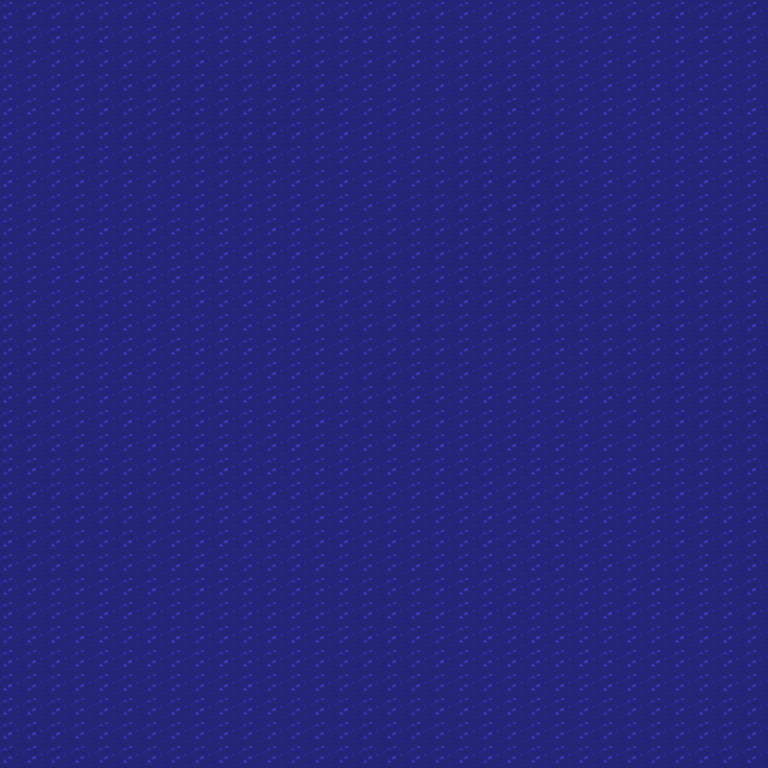
Give the GLSL for this texture, as a WebGL 2 fragment shader.

```glsl
#version 300 es
precision highp float;

uniform vec2 u_resolution;
out vec4 outColor;

const float CELLS = 32.0;            // repeats across and down
const float RIDGE_SLOPE = 0.5;       // rise of the twill ridges
const float RIDGES = 2.0;            // ridges per cell height
const float RIDGE_CENTER = 0.34;
const float RIDGE_WIDTH = 0.16;      // half width, in ridge periods
const float RIDGE_STRENGTH = 0.75;
const float GRAIN_PER_CELL = 8.0;
const float GRAIN_STRENGTH = 0.18;
const float WEAR_CELLS = 6.0;        // slow patches across the canvas
const float WEAR_STRENGTH = 0.028;
const float THREAD_VARIATION = 0.30;
const float GLINT_SLOPE = 0.35;
const vec3 CLOTH = vec3(0.135, 0.143, 0.456);
const vec3 RIDGE = vec3(0.160, 0.160, 0.550);
const vec3 GLINT = vec3(0.235, 0.230, 0.780);

// Glints in a cell: centre x, centre y, half length, radius
const int GLINT_COUNT = 5;
const vec4 GLINTS[GLINT_COUNT] = vec4[](
    vec4(0.21, 0.27, 0.010, 0.055),
    vec4(0.42, 0.43, 0.025, 0.060),
    vec4(0.74, 0.55, 0.040, 0.030),
    vec4(0.22, 0.79, 0.040, 0.040),
    vec4(0.44, 0.87, 0.040, 0.045));
const float GLINT_LIGHT[GLINT_COUNT] = float[](0.85, 1.0, 0.40, 0.60, 0.75);

float hash(vec2 p) {
    return fract(sin(dot(p, vec2(127.1, 311.7))) * 43758.5453);
}

// Value noise that wraps after the given whole period
float wrapNoise(vec2 p, float period) {
    vec2 i = floor(p);
    vec2 f = fract(p);
    f = f * f * (3.0 - 2.0 * f);
    vec2 a = mod(i, period);
    vec2 b = mod(i + 1.0, period);
    return mix(mix(hash(a), hash(vec2(b.x, a.y)), f.x),
               mix(hash(vec2(a.x, b.y)), hash(b), f.x), f.y);
}

// Distance to a short tilted thread
float threadDistance(vec2 p, float halfLength, float radius) {
    vec2 along = normalize(vec2(1.0, GLINT_SLOPE));
    float t = clamp(dot(p, along), -halfLength, halfLength);
    return length(p - along * t) - radius;
}

void main() {
    vec2 uv = gl_FragCoord.xy / u_resolution;
    vec2 grid = uv * CELLS;
    vec2 cell = mod(floor(grid), CELLS);
    vec2 local = fract(grid);
    float soft = CELLS / min(u_resolution.x, u_resolution.y);

    // Diagonal ridges, broken by grain that repeats with the weave
    float phase = fract(RIDGES * (grid.y - RIDGE_SLOPE * grid.x));
    float offRidge = abs(phase - RIDGE_CENTER);
    offRidge = min(offRidge, 1.0 - offRidge);
    float ridge = 1.0 - smoothstep(RIDGE_WIDTH - soft, RIDGE_WIDTH + 2.0 * soft, offRidge);
    float weave = wrapNoise(grid * GRAIN_PER_CELL, GRAIN_PER_CELL);
    float lint = wrapNoise(grid * GRAIN_PER_CELL, GRAIN_PER_CELL * CELLS);
    float raised = ridge * RIDGE_STRENGTH * smoothstep(0.35, 0.80, weave);
    raised += GRAIN_STRENGTH * mix(weave, lint, 0.25);
    vec3 color = mix(CLOTH, RIDGE, clamp(raised, 0.0, 1.0));

    // Bright thread tips, each a little different
    float glint = 0.0;
    for (int i = 0; i < GLINT_COUNT; i++) {
        vec4 g = GLINTS[i];
        float d = threadDistance(local - g.xy, g.z, g.w);
        float light = GLINT_LIGHT[i] * (1.0 - THREAD_VARIATION * hash(cell + float(i) * 37.0));
        glint = max(glint, light * (1.0 - smoothstep(-soft, soft, d)));
    }
    color = mix(color, GLINT, glint);

    // Slow uneven fading
    float wear = wrapNoise(uv * WEAR_CELLS, WEAR_CELLS) - 0.5;
    color *= 1.0 + WEAR_STRENGTH * wear;

    outColor = vec4(color, 1.0);
}
```
